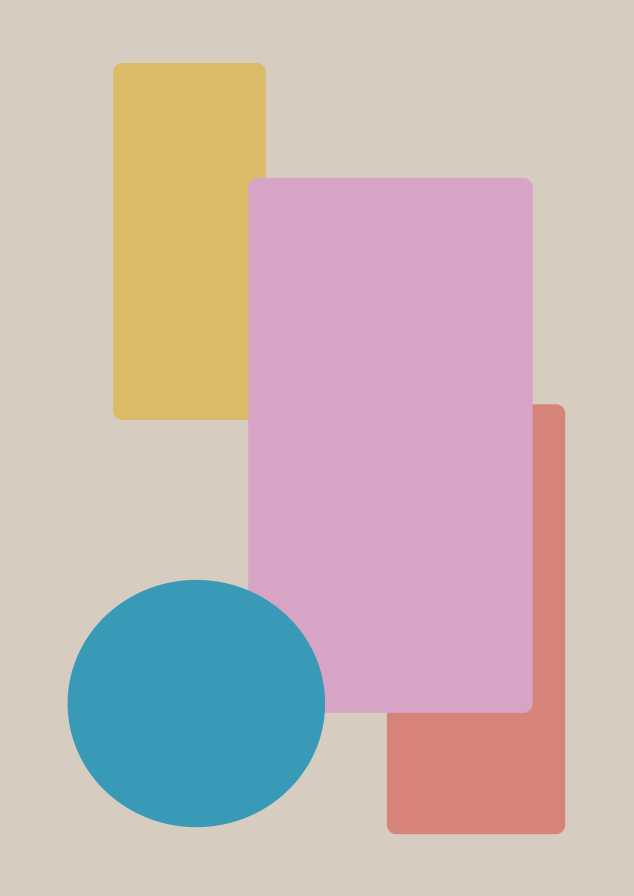
Reproduce this background procedurally as a Shadertoy shader.

```glsl
// Flat paper-cut composition: three overlapping rounded panels and a disc on beige.

// Colours
const vec3 BEIGE = vec3(0.839, 0.800, 0.753);
const vec3 OCHRE = vec3(0.859, 0.729, 0.408);
const vec3 CORAL = vec3(0.839, 0.518, 0.475);
const vec3 MAUVE = vec3(0.843, 0.643, 0.773);
const vec3 TEAL  = vec3(0.224, 0.604, 0.722);

// Shapes as centre (xy) and half size (zw), in fractions of the canvas
const vec4 OCHRE_PANEL = vec4(0.2987, 0.7305, 0.1204, 0.1992);
const vec4 CORAL_PANEL = vec4(0.7509, 0.3089, 0.1406, 0.2399);
const vec4 MAUVE_PANEL = vec4(0.6158, 0.5029, 0.2243, 0.2985);
const vec4 TEAL_DISC   = vec4(0.3097, 0.2148, 0.2031, 0.1380);

// Corner radius in canvas heights
const float CORNER = 0.0104;

// Signed distance to a rounded box
float roundedBox(vec2 p, vec2 halfSize, float radius) {
    vec2 q = abs(p) - halfSize + radius;
    return length(max(q, 0.0)) + min(max(q.x, q.y), 0.0) - radius;
}

// Approximate signed distance to an ellipse
float ellipse(vec2 p, vec2 radii) {
    float k = length(p / radii);
    float slope = length(p / (radii * radii));
    return k * (k - 1.0) / max(slope, 1e-4);
}

// Antialiased coverage, one pixel wide
float coverage(float dist) {
    return clamp(0.5 - dist * iResolution.y, 0.0, 1.0);
}

// Lay a rounded panel over the colour below it
vec3 addPanel(vec3 below, vec3 paint, vec2 uv, vec4 shape, vec2 aspect) {
    float dist = roundedBox((uv - shape.xy) * aspect, shape.zw * aspect, CORNER);
    return mix(below, paint, coverage(dist));
}

void mainImage(out vec4 fragColor, in vec2 fragCoord) {
    vec2 uv = fragCoord / iResolution.xy;
    vec2 aspect = vec2(iResolution.x / iResolution.y, 1.0);

    // Panels, back to front
    vec3 color = BEIGE;
    color = addPanel(color, OCHRE, uv, OCHRE_PANEL, aspect);
    color = addPanel(color, CORAL, uv, CORAL_PANEL, aspect);
    color = addPanel(color, MAUVE, uv, MAUVE_PANEL, aspect);

    // Disc on top
    float disc = ellipse((uv - TEAL_DISC.xy) * aspect, TEAL_DISC.zw * aspect);
    color = mix(color, TEAL, coverage(disc));

    fragColor = vec4(color, 1.0);
}
```
